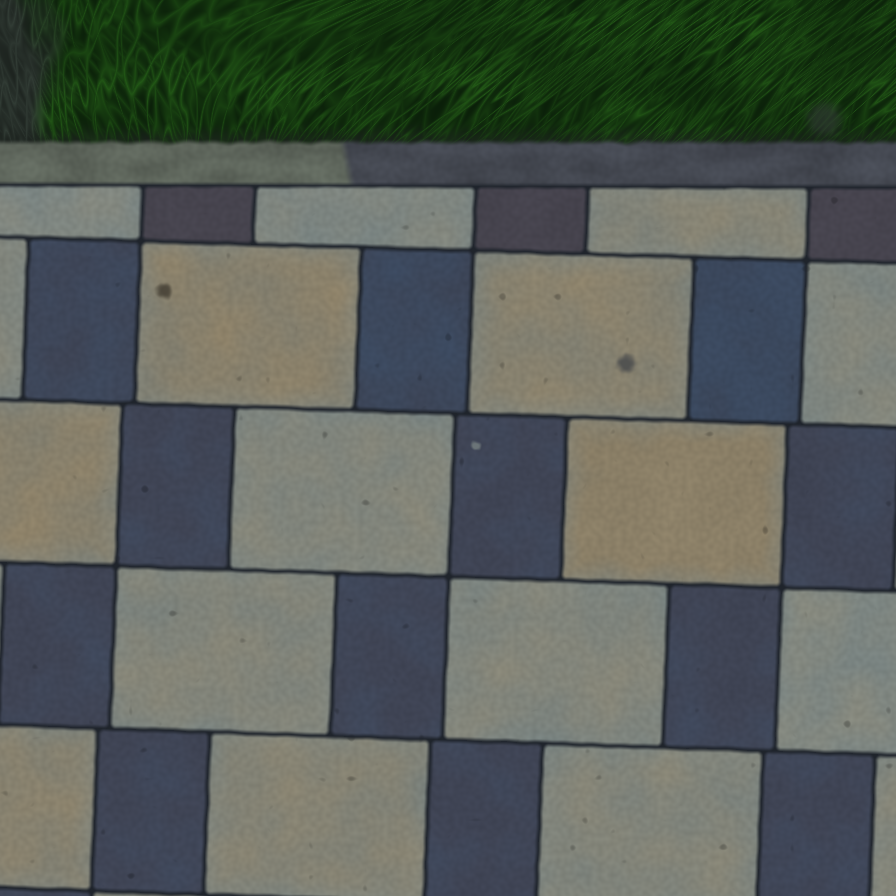
This pattern is drawn by a three.js fragment shader. Its source:

```glsl
// A path of pale and slate paving blocks, laid in tilted courses below a lawn.
// Courses and columns come from floor and fract in a skewed frame; joints are
// rounded box distances; grass is sheared, ridged gradient noise in layers.
varying vec2 vUv;

// Layout, in units of the canvas
const float LAWN_EDGE = 0.841;
const float CURB_EDGE = 0.794;
const float CURB_SPLIT = 0.387;
const float FIRST_COURSE = 0.7357;
const float COURSE = 0.1816;
const float PERIOD = 0.3717;
const float SLATE_WIDTH = 0.125;
const float COLUMN_START = 0.043;
const float COLUMN_DRIFT = 0.0065;
const float BOND_SHIFT = 0.1185;
const float COLUMN_SKEW = 0.04;
const float JOINT = 0.0052;
const float CORNER = 0.007;

// Colours
const vec3 PALE = vec3(0.49, 0.53, 0.52);
const vec3 TAN = vec3(0.54, 0.495, 0.40);
const vec3 SLATE = vec3(0.25, 0.27, 0.335);
const vec3 BLUE_SLATE = vec3(0.23, 0.285, 0.37);
const vec3 PLUM_SLATE = vec3(0.275, 0.265, 0.305);
const vec3 MORTAR = vec3(0.12, 0.14, 0.17);
const vec3 CURB_PALE = vec3(0.37, 0.40, 0.36);
const vec3 CURB_DARK = vec3(0.265, 0.28, 0.315);
const vec3 GRASS_DARK = vec3(0.04, 0.12, 0.035);
const vec3 GRASS_LIGHT = vec3(0.14, 0.36, 0.09);
const vec3 SOIL = vec3(0.14, 0.17, 0.15);

float hash(vec2 p) {
  vec3 q = fract(p.xyx * 0.1031);
  q += dot(q, q.yzx + 33.33);
  return fract((q.x + q.y) * q.z);
}

float corner(vec2 cell, vec2 offset) {
  float a = 6.2832 * hash(cell);
  return dot(vec2(cos(a), sin(a)), offset);
}

float gradientNoise(vec2 p) {
  vec2 i = floor(p), f = fract(p), e = vec2(1.0, 0.0);
  vec2 s = f * f * f * (f * (f * 6.0 - 15.0) + 10.0);
  float low = mix(corner(i, f), corner(i + e, f - e), s.x);
  float high = mix(corner(i + e.yx, f - e.yx), corner(i + e.xx, f - e.xx), s.x);
  return mix(low, high, s.y);
}

// How sandy each pale block is, by course and column
float warmth(float row, float col) {
  vec4 tint = vec4(0.65, 0.5, 0.35, 0.35);
  if (row < -0.5) tint = vec4(0.15, 0.2, 0.45, 0.3);
  else if (row < 0.5) tint = vec4(0.3, 0.75, 0.65, 0.25);
  else if (row < 1.5) tint = vec4(0.75, 0.3, 0.95, 0.3);
  else if (row < 2.5) tint = vec4(0.3, 0.35, 0.3, 0.15);
  return dot(tint, vec4(equal(vec4(-1.0, 0.0, 1.0, 2.0), vec4(col))));
}

float spot(vec2 p, vec2 center, float radius) {
  float d = length(p - center) + 0.003 * gradientNoise(p * 130.0);
  return 1.0 - smoothstep(radius * 0.4, radius * 1.4, d);
}

vec3 paving(vec2 p, float curbLine) {
  vec2 w = p + 0.0013 * vec2(gradientNoise(p * 45.0), gradientNoise(p * 45.0 + 31.0));

  // Course, column and distance to the nearest joint
  float depth = FIRST_COURSE - (0.035 - 0.008 * w.y) * w.x - w.y;
  float row = max(floor(depth / COURSE), -1.0);
  float along = depth - row * COURSE;
  float rise = row < -0.5 ? min(-depth, curbLine - w.y) : min(along, COURSE - along);
  float start = COLUMN_START - COLUMN_DRIFT * row + BOND_SHIFT * mod(row, 2.0);
  float u = w.x + COLUMN_SKEW * (1.0 - w.y) - start;
  float col = floor(u / PERIOD);
  float t = u - col * PERIOD;
  float isPale = step(SLATE_WIDTH, t);
  float side = min(abs(t - SLATE_WIDTH), min(t, PERIOD - t));
  float edge = CORNER - length(max(CORNER - vec2(side, rise), 0.0));
  edge = min(edge, min(side, rise));

  // Stone colours, sandier towards the middle of a block
  float cloud = gradientNoise(p * 14.0) + 0.5 * gradientNoise(p * 33.0);
  float sandy = warmth(row, col) * mix(0.6, 1.1, smoothstep(0.0, 0.04, edge + min(side, rise)));
  vec3 pale = mix(PALE, TAN, clamp(sandy + 0.3 * cloud, 0.0, 1.0));
  float blue = row == 0.0 ? 0.4 + 0.3 * max(col, 0.0) : 0.1;
  vec3 slate = row < -0.5 ? PLUM_SLATE : mix(SLATE, BLUE_SLATE, clamp(blue + 0.5 * cloud, 0.0, 1.0));
  vec3 color = mix(slate, pale, isPale);

  // Grain, pits and a few stains
  color *= 1.0 + 0.05 * cloud + 0.07 * gradientNoise(p * 150.0);
  color *= 1.0 - 0.22 * smoothstep(0.46, 0.65, gradientNoise(p * 65.0 + 7.0));
  color = mix(color, vec3(0.25, 0.23, 0.19), 0.8 * spot(p, vec2(0.183, 0.675), 0.008));
  color = mix(color, vec3(0.27, 0.28, 0.29), 0.8 * spot(p, vec2(0.699, 0.594), 0.010));
  color = mix(color, PALE, 0.7 * spot(p, vec2(0.531, 0.502), 0.005));
  return mix(MORTAR, color, smoothstep(-0.001, JOINT, edge));
}

vec3 lawn(vec2 p) {
  float h = p.y - LAWN_EDGE;
  float lean = mix(-0.6, 0.65, smoothstep(0.08, 0.5, p.x));
  float light = 0.0;
  for (int i = 0; i < 4; i++) {
    float k = float(i);
    float x = p.x - (lean + 0.28 * (k - 1.5)) * h - 1.2 * h * h;
    float n = gradientNoise(vec2(x * (38.0 + 13.0 * k), h * (9.0 + 2.0 * k)) + 19.0 * k);
    light = max(light * 0.92, pow(1.0 - min(abs(n) * 2.2, 1.0), 3.0) * (0.6 + 0.12 * k));
  }
  float clump = 0.75 + 0.5 * gradientNoise(p * vec2(9.0, 15.0));
  vec3 color = mix(GRASS_DARK, GRASS_LIGHT, light * clump);
  // Bare soil at the left corner, a chip at the right, and shade at the foot
  float bare = 1.0 - smoothstep(0.03, 0.09, p.x + 0.25 * abs(h - 0.08) + 0.04 * gradientNoise(p * 22.0));
  color = mix(color, SOIL * (0.8 + 0.6 * light), bare);
  color = mix(color, SOIL * 1.25, 0.7 * spot(p, vec2(0.92, 0.866), 0.02));
  return mix(SOIL * 0.75, color, smoothstep(-0.005, 0.028, h + 0.012 * light));
}

void main() {
  vec2 p = vUv;
  float curbLine = CURB_EDGE - 0.003 * p.x;
  vec3 color = paving(p, curbLine);

  // Weathered curb strip, pale on the left and dark on the right
  float split = smoothstep(-0.006, 0.006, p.x - CURB_SPLIT + 0.2 * (p.y - 0.82));
  vec3 curb = mix(CURB_PALE, CURB_DARK, split);
  curb *= 1.0 + 0.18 * gradientNoise(p * vec2(18.0, 45.0)) + 0.08 * gradientNoise(p * 140.0);
  curb = mix(MORTAR, curb, smoothstep(-0.002, 0.005, p.y - curbLine));
  color = mix(color, curb, smoothstep(-0.001, 0.001, p.y - curbLine));

  // Lawn over the curb, with a ragged foot
  float lawnLine = LAWN_EDGE + 0.004 * gradientNoise(vec2(p.x * 45.0, 3.0));
  color = mix(color, lawn(p), smoothstep(-0.004, 0.004, p.y - lawnLine));
  gl_FragColor = vec4(color, 1.0);
}
```
